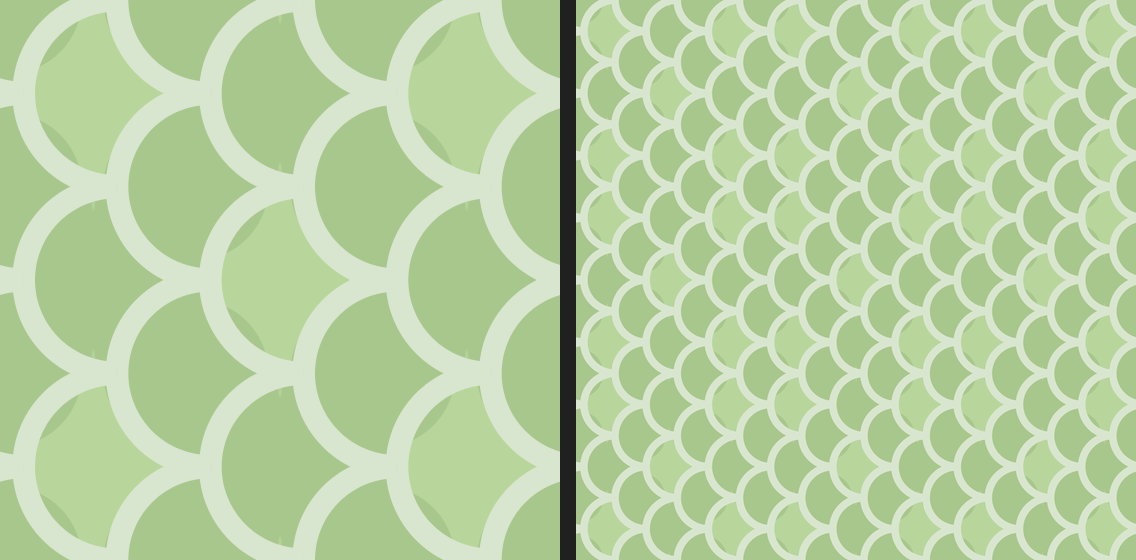
Left: one tile. Right: repeated 3 by 3.
Write a WebGL 1 fragment shader that draws this pattern.

```glsl
precision highp float;

uniform vec2 u_resolution;

// Lengths are in cells; one cell spans two columns and one row.
const float CELLS = 3.0;
const float COLUMN_STEP = 0.5;
const float FIRST_COLUMN = 0.125;
const float OUTER_RADIUS = 0.5586;
const float INNER_RADIUS = 0.4375;
const vec2 BITE_OFFSET = vec2(0.453, 0.5);
const float BITE_RADIUS = 0.3945;
const float INLAY_SHIFT = -0.129;
const vec2 FLECK_CENTER = vec2(-0.125, 0.414);
const vec2 FLECK_SIZE = vec2(0.009, 0.039);
const float FLECK_STRENGTH = 0.75;
const vec2 NICK_CENTER = vec2(-0.498, 0.0);
const vec2 NICK_SIZE = vec2(0.002, 0.012);
const float NICK_STRENGTH = 0.15;

const vec3 RIM_COLOR = vec3(0.85, 0.90, 0.81);
const vec3 DARK_GREEN = vec3(0.66, 0.78, 0.55);
const vec3 LIGHT_GREEN = vec3(0.72, 0.84, 0.61);

float coverage(float dist, float pixel) {
  return clamp(0.5 - dist / pixel, 0.0, 1.0);
}

float ellipseDistance(vec2 p, vec2 size) {
  return (length(p / size) - 1.0) * min(size.x, size.y);
}

// Four-pointed inlay: the space left between four round bites.
float inlayDistance(vec2 p) {
  vec2 q = abs(vec2(p.x - INLAY_SHIFT, p.y));
  return BITE_RADIUS - length(q - BITE_OFFSET);
}

vec3 scaleColor(vec2 p, float column, float row, float pixel) {
  float wrappedColumn = mod(column, 2.0 * CELLS);
  float wrappedRow = mod(row, CELLS);
  float decorated = mod(wrappedColumn, 2.0);
  float plain = mod(floor(wrappedColumn / 2.0) + wrappedRow, 2.0);

  // Alternate scales carry a full inlay or two small flecks.
  float inlay = coverage(inlayDistance(p), pixel);
  vec2 mirrored = vec2(p.x, abs(p.y));
  float fleck = coverage(ellipseDistance(mirrored - FLECK_CENTER, FLECK_SIZE), pixel);
  float lightness = decorated * mix(inlay, FLECK_STRENGTH * fleck, plain);
  vec3 color = mix(DARK_GREEN, LIGHT_GREEN, lightness);

  // Rim with a faint nick at its leftmost point.
  float nick = coverage(ellipseDistance(p - NICK_CENTER, NICK_SIZE), pixel);
  vec3 rim = mix(RIM_COLOR, DARK_GREEN, NICK_STRENGTH * nick);
  return mix(rim, color, coverage(length(p) - INNER_RADIUS, pixel));
}

void main() {
  vec2 position = gl_FragCoord.xy / u_resolution * CELLS;
  float pixel = CELLS / min(u_resolution.x, u_resolution.y);
  float baseColumn = floor((position.x - FIRST_COLUMN) / COLUMN_STEP);
  vec3 color = RIM_COLOR;

  // Paint columns left to right, so each overlaps the one before it.
  for (int i = -1; i <= 2; i++) {
    float column = baseColumn + float(i);
    float stagger = 0.5 * mod(column, 2.0);
    float row = floor(position.y - stagger + 0.5);
    vec2 center = vec2(FIRST_COLUMN + COLUMN_STEP * column, row + stagger);
    vec2 p = position - center;
    float disc = coverage(length(p) - OUTER_RADIUS, pixel);
    color = mix(color, scaleColor(p, column, row, pixel), disc);
  }

  gl_FragColor = vec4(color, 1.0);
}
```
